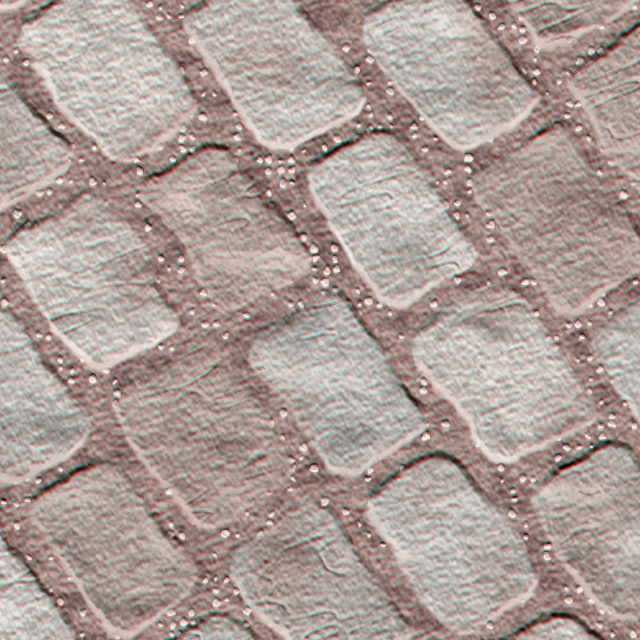
Write a WebGL 1 fragment shader that draws this texture.

```glsl
precision highp float;
// Weathered cobblestones laid in slanted columns, with gritty earth joints and loose pebbles.
uniform vec2 u_resolution;

// Layout, in canvas units with y pointing down
const vec2 ACROSS = vec2(0.81, -0.585);      // from column to column
const vec2 ALONG = vec2(0.585, 0.81);        // down a column
const vec2 PITCH = vec2(0.2175, 0.303);
const float FIRST_COLUMN = 0.078;
const float EVEN_PHASE = 0.63;
const float ODD_PHASE = 0.46;
const float SLIPPED_PHASE = 0.08;            // the one column out of step
const float SLIPPED_COLUMN = 1.0;
const float SKEW = 0.07;
const vec2 HALF_SIZE = vec2(0.089, 0.134);
const vec2 SIZE_VARIATION = vec2(0.016, 0.014);
const float CORNER = 0.036;

// Surface
const float WOBBLE = 0.022;
const float CHIPPING = 0.007;
const float RIM_HEIGHT = 0.72;
const float GRAIN = 0.30;
const float CRACK_DEPTH = 0.22;
const float PEBBLE_GRID = 58.0;
const float PEBBLE_CHANCE = 0.22;
const vec2 LIGHT_STEP = vec2(0.0004, -0.0028);
const vec2 COLOUR_FRINGE = vec2(0.0022, 0.0018);

const vec3 PALE = vec3(0.785, 0.757, 0.738);
const vec3 GREY = vec3(0.680, 0.670, 0.655);
const vec3 BROWN = vec3(0.640, 0.560, 0.525);
const vec3 EARTH = vec3(0.635, 0.540, 0.510);
const vec3 DARK_EARTH = vec3(0.530, 0.430, 0.415);
const vec3 PEBBLE = vec3(0.840, 0.800, 0.775);

float hash(vec2 p) {
  vec3 a = fract(p.xyx * 0.1031);
  a += dot(a, a.yzx + 33.33);
  return fract((a.x + a.y) * a.z);
}

float noise(vec2 p) {
  vec2 i = floor(p), f = fract(p);
  f = f * f * (3.0 - 2.0 * f);
  return mix(mix(hash(i), hash(i + vec2(1.0, 0.0)), f.x),
             mix(hash(i + vec2(0.0, 1.0)), hash(i + 1.0), f.x), f.y);
}

vec2 noise2(vec2 p) {
  return vec2(noise(p), noise(p + 37.7)) - 0.5;
}

// Signed distance to the stone in this cell, then its column and row
vec3 stone(vec2 q) {
  q += WOBBLE * noise2(q * 13.0) + CHIPPING * noise2(q * 60.0);
  float x = dot(q, ACROSS) - FIRST_COLUMN;
  float column = floor(x / PITCH.x + 0.5);
  x -= column * PITCH.x;
  float phase = mix(EVEN_PHASE, ODD_PHASE, mod(column, 2.0));
  if (abs(column - SLIPPED_COLUMN) < 0.5) phase = SLIPPED_PHASE;
  float y = (dot(q, ALONG) - SKEW * x) / PITCH.y - phase;
  float row = floor(y + 0.5);
  vec2 id = vec2(column, row) + 20.0;
  vec2 size = HALF_SIZE + SIZE_VARIATION * (vec2(hash(id), hash(id + 9.3)) - 0.5);
  vec2 b = abs(vec2(x, (y - row) * PITCH.y)) - size + CORNER;
  return vec3(length(max(b, 0.0)) + min(max(b.x, b.y), 0.0) - CORNER, id);
}

// Coverage of loose pebbles, denser in some stretches of joint
float pebbles(vec2 q) {
  vec2 cell = floor(q * PEBBLE_GRID);
  vec2 centre = 0.5 + 0.35 * (vec2(hash(cell + 3.1), hash(cell + 7.9)) - 0.5);
  vec2 off = fract(q * PEBBLE_GRID) - centre + 0.25 * noise2(q * 150.0);
  float radius = 0.16 + 0.20 * hash(cell + 5.7);
  float present = step(hash(cell), PEBBLE_CHANCE * 2.0 * noise(cell * 0.15));
  return present * (1.0 - smoothstep(radius - 0.08, radius + 0.08, length(off)));
}

float height(vec2 q) {
  float d = stone(q).x;
  float body = 1.0 - smoothstep(-0.010, 0.003, d);
  float rim = RIM_HEIGHT * mix(0.15, 1.15, smoothstep(0.25, 0.75, noise(q * 11.0 + 4.0)));
  // Bedding streaks run roughly across each stone
  vec2 bed = vec2(q.x - 0.35 * q.y, q.y + 0.35 * q.x);
  float grain = 0.5 * noise(q * 135.0) + 0.45 * noise(q * 250.0)
              + 0.5 * noise(bed * vec2(45.0, 150.0));
  float crack = 1.0 - smoothstep(0.0, 0.07, abs(noise(bed * vec2(13.0, 48.0)) - 0.5));
  crack *= smoothstep(0.58, 0.78, noise(q * 10.0 + 19.0)) * body;
  return body * rim + GRAIN * grain - CRACK_DEPTH * crack
       + 0.25 * (1.0 - body) * pebbles(q);
}

// Light from below: upper edges fall dark, lower edges catch a little light
float relief(vec2 q) {
  return clamp(height(q + LIGHT_STEP) - height(q - LIGHT_STEP), -0.55, 0.13);
}

void main() {
  vec2 q = gl_FragCoord.xy / u_resolution.y;
  q.y = 1.0 - q.y;
  vec3 s = stone(q);
  float body = 1.0 - smoothstep(-0.004, 0.003, s.x);

  // Stone tone, stains and earth rubbed over the edges
  float tone = hash(s.yz + 2.4);
  vec3 face = mix(PALE, GREY, 0.75 * hash(s.yz + 6.2));
  face = mix(face, BROWN, 0.75 * smoothstep(0.72, 0.95, tone));
  face = mix(face, BROWN, 0.65 * smoothstep(0.48, 0.85, noise(q * 9.0 + s.yz)));
  face += 0.07 * (noise(q * 38.0) - 0.5) + 0.09 * (noise(q * 190.0) - 0.5);
  face = mix(face, EARTH, 0.7 * smoothstep(-0.024, 0.0, s.x) * noise(q * 24.0));
  face += 0.06 * smoothstep(-0.014, -0.004, s.x) * noise(q * 17.0 + 8.0);

  // Joint
  vec3 joint = mix(DARK_EARTH, EARTH, smoothstep(0.15, 0.6, noise(q * 32.0)));
  joint += 0.14 * (noise(q * 170.0) - 0.5);
  joint = mix(joint, PEBBLE, pebbles(q));

  float shade = relief(q);
  vec3 colour = mix(joint, face, body);
  colour += vec3(relief(q + COLOUR_FRINGE), shade, shade);
  gl_FragColor = vec4(clamp(colour, 0.0, 1.0), 1.0);
}
```
